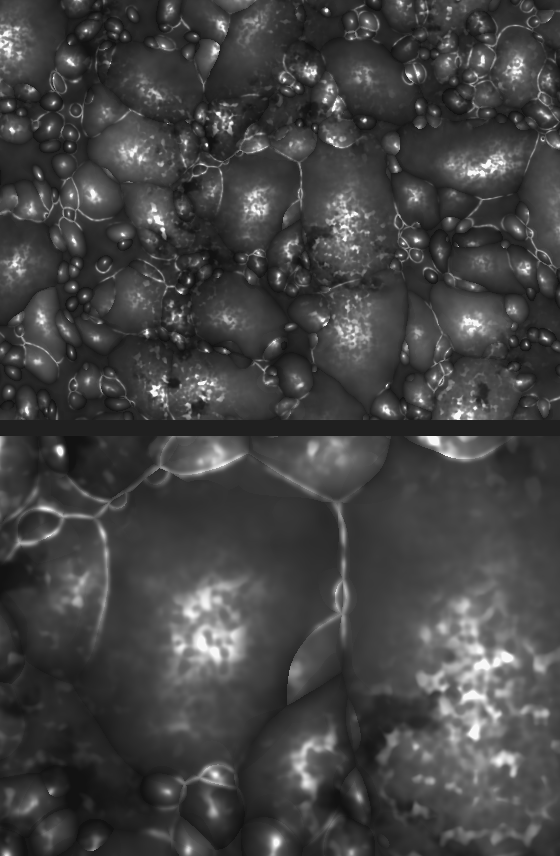
Top, the full canvas; bottom, a detail of the centre.
Reproduce this texture procedurally as a WebGL 2 fragment shader.

```glsl
#version 300 es
precision highp float;

#define LARGEST_CELL 0.275
#define LAYER_RATIO 0.54
#define LAYERS 4
#define WARP 0.034
#define TONE_DARK 0.165
#define TONE_LIGHT 0.285
#define GLOW 0.25
#define SHINE 0.88
#define SEAM_WIDTH 0.0026
#define SEAM_LIGHT 0.30
#define PIT_DEPTH 0.55
#define SPARKLE 0.85

uniform vec2 u_resolution;
out vec4 fragColor;

struct Blob {
  float height;  // decides which blob is in front
  vec2 slope;    // gradient of the height
  vec2 local;    // position inside the unit disc of the blob
  vec3 traits;   // random values of the blob
};

vec3 hash3(vec2 p) {
  vec3 q = fract(p.xyx * vec3(0.1031, 0.1030, 0.0973));
  q += dot(q, q.yxz + 33.33);
  return fract((q.xxy + q.yzz) * q.zyx);
}

float cornerDot(vec2 corner, vec2 offset) {
  return dot(hash3(corner).xy * 2.0 - 1.0, offset);
}

float gradientNoise(vec2 p) {
  vec2 i = floor(p), f = p - i;
  vec2 u = f * f * f * (f * (f * 6.0 - 15.0) + 10.0);
  vec2 e = vec2(1.0, 0.0);
  float low = mix(cornerDot(i, f), cornerDot(i + e, f - e), u.x);
  float high = mix(cornerDot(i + e.yx, f - e.yx), cornerDot(i + 1.0, f - 1.0), u.x);
  return 1.5 * mix(low, high, u.y);
}

vec2 noisePair(vec2 p) {
  return vec2(gradientNoise(p), gradientNoise(p + 31.0));
}

float fbm(vec2 p) {
  float sum = 0.0, amp = 0.6;
  for (int i = 0; i < 4; i++) {
    sum += amp * gradientNoise(p);
    p = mat2(1.6, 1.2, -1.2, 1.6) * p + 7.3;
    amp *= 0.5;
  }
  return sum;
}

// Stretched domes of one layer; the two highest are kept
void scatter(vec2 p, float cell, float layer, inout Blob top, inout Blob second) {
  vec2 home = floor(p / cell);
  for (int y = -1; y <= 1; y++)
  for (int x = -1; x <= 1; x++) {
    vec2 id = home + vec2(x, y);
    vec3 place = hash3(id + 57.0 * layer + 11.0);
    vec3 traits = hash3(id + 91.0 * layer + 203.0);
    if (place.z > 0.86 - 0.12 * layer) continue;
    vec2 center = (id + mix(vec2(0.15), vec2(0.85), place.xy)) * cell;
    float radius = cell * mix(0.25, 0.42, traits.x);
    float stretch = 1.0 + 1.4 * traits.y / (1.0 + 0.5 * layer);
    float angle = -1.0 + 2.2 * (traits.z - 0.5);
    vec2 along = vec2(cos(angle), sin(angle)), across = vec2(-along.y, along.x);
    vec2 size = radius * vec2(stretch, 1.0);
    vec2 q = vec2(dot(p - center, along), dot(p - center, across)) / size;
    vec2 slope = -2.0 * radius * (along * q.x / size.x + across * q.y / size.y);
    Blob blob = Blob(radius * (1.0 - dot(q, q)), slope, q, hash3(id + 31.0 * layer + 401.0));
    if (blob.height > top.height) { second = top; top = blob; }
    else if (blob.height > second.height) second = blob;
  }
}

void main() {
  vec2 p = gl_FragCoord.xy / u_resolution.y;
  vec2 bent = p + WARP * noisePair(p * 6.0) + 0.13 * WARP * noisePair(p * 26.0);

  // Packed domes over a flat floor
  Blob top = Blob(-0.008, vec2(0.0), vec2(0.9, 0.0), vec3(0.35, 0.0, 0.5));
  Blob second = Blob(-1.0, vec2(0.0), vec2(1.0), vec3(0.0));
  float cell = LARGEST_CELL;
  for (int i = 0; i < LAYERS; i++) {
    scatter(bent + 3.7, cell, float(i), top, second);
    cell *= LAYER_RATIO;
  }
  float seamDistance = (top.height - second.height) / max(length(top.slope - second.slope), 0.15);

  // Soft body shading
  float light = mix(TONE_DARK, TONE_LIGHT, top.traits.x);
  light *= 1.13 - 0.42 * min(dot(top.local, top.local), 1.3);
  light *= 1.0 + 0.36 * fbm(p * 11.0) + 0.32 * gradientNoise(p * 2.3 + 2.0);

  // Glow and ragged highlight near the crown
  vec2 toCrown = top.local - 0.35 * (top.traits.yz - 0.5) - vec2(0.06, -0.05);
  toCrown += 0.16 * noisePair(p * 20.0) + 0.12 * noisePair(p * 52.0);
  float crown = dot(toCrown, toCrown);
  float gloss = mix(0.3, 1.0, top.traits.y);
  float grain = gradientNoise(p * 70.0) + 0.7 * gradientNoise(p * 125.0);
  float flecks = smoothstep(-0.45, 0.60, grain);
  light += GLOW * gloss * exp(-5.0 * crown) * (0.85 + 0.35 * grain);
  light += SHINE * gloss * exp(-22.0 * crown) * mix(0.25, 1.15, flecks);

  // Creases, with thin rims lit in short stretches
  float rimShare = smoothstep(-0.02, 0.50, gradientNoise(p * 9.0 + 5.0) + 0.5 * gradientNoise(p * 27.0));
  float line = seamDistance / SEAM_WIDTH;
  light *= 1.0 - 0.28 * (1.0 - rimShare) * exp(-seamDistance / 0.009);
  light += rimShare * SEAM_LIGHT * exp(-line * line) * (1.0 + 0.8 * grain);
  light += 0.08 * rimShare * exp(-seamDistance / 0.011);

  // Rough patches with dark pits, and glints gathered on the crowns
  float rough = smoothstep(-0.08, 0.34, gradientNoise(p * 3.2 + 19.0));
  light *= 1.0 - PIT_DEPTH * rough * smoothstep(0.05, 0.42, fbm(p * 17.0 + 3.0));
  float glint = smoothstep(0.15, 0.80, gradientNoise(p * 50.0 + 8.0) + 0.5 * grain);
  light += SPARKLE * rough * glint * (0.12 + 0.88 * exp(-5.0 * crown));
  light *= 1.0 + 0.12 * rough * grain;

  fragColor = vec4(vec3(clamp(light, 0.07, 0.97)), 1.0);
}
```
